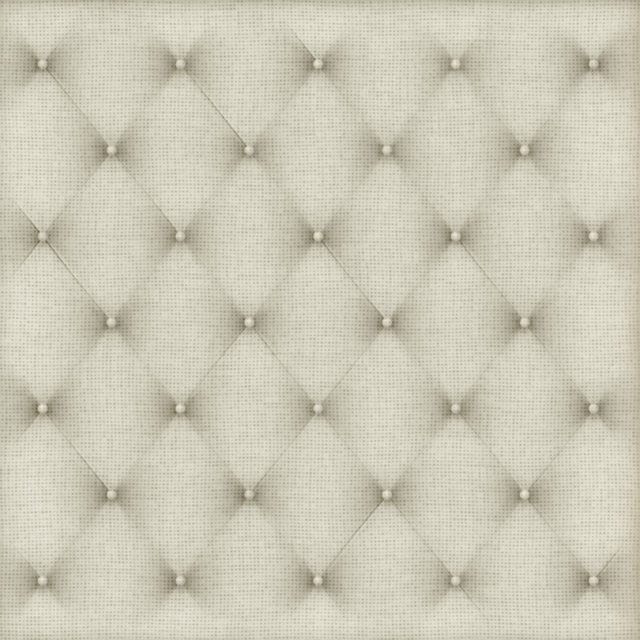
This texture is drawn by a WebGL 2 fragment shader. Its source:

```glsl
#version 300 es
precision highp float;
// Button-tufted linen upholstery with diamond puffs, pinched folds and aged edges.
uniform vec2 u_resolution;
out vec4 outColor;

const vec2 PITCH = vec2(0.2152, 0.2691);   // spacing of buttons within a row and between full rows
const vec2 FIRST = vec2(0.0668, 0.0924);   // lower left button
const float TAU = 6.28318;

float hash(vec2 p) {
  vec3 q = fract(vec3(p.xyx) * 0.1031);
  q += dot(q, q.yzx + 33.33);
  return fract((q.x + q.y) * q.z);
}

// Slow uneven tone from layered sines, about -1 to 1
float mottle(vec2 p) {
  float sum = 0.0, amp = 0.5;
  for (int i = 0; i < 4; i++) {
    sum += amp * sin(p.x + 1.7 * sin(p.y * 0.8)) * sin(p.y + 1.3 * sin(p.x * 0.7));
    p = mat2(1.5, 1.1, -1.1, 1.5) * p + 2.3;
    amp *= 0.6;
  }
  return sum;
}

// Darkness of plain-woven threads: square gaps, grooves on both axes and fibre grain
float weave(vec2 uv) {
  vec2 w = uv * vec2(170.0, 178.0);
  w += 0.22 * vec2(sin(uv.y * 31.0 + 2.0 * sin(uv.x * 5.0)), sin(uv.x * 23.0 + 2.0 * sin(uv.y * 7.0)));
  vec2 thread = floor(w);
  vec2 groove = 0.5 - 0.5 * cos(TAU * w);
  float uneven = hash(thread);
  float weft = hash(vec2(floor(w.x / 7.0), thread.y + 71.0));
  float warp = hash(vec2(thread.x + 13.0, floor(w.y / 7.0)));
  float grain = hash(floor(w * 2.0) + 7.0);
  float pattern = groove.x * groove.y * (0.06 + 0.20 * uneven);
  pattern += 0.035 * groove.y * (0.4 + weft) + 0.02 * groove.x * (0.4 + warp);
  pattern += 0.03 * (weft - 0.5) + 0.03 * (warp - 0.5) + 0.05 * (grain - 0.5);
  return mix(0.065, pattern, 1.0 - smoothstep(0.5, 0.9, 178.0 / u_resolution.y));
}

// Thin fold along one seam: signed distance, position along it, segment id
float crease(float d, float along, vec2 id, float chance) {
  float strength = smoothstep(1.0 - chance, 1.05, hash(id + 17.0)) + 0.12;
  float fade = 0.3 + 0.7 * smoothstep(0.0, 0.7, abs(along - hash(id + 5.0)));
  d += 0.003 * sin(along * 3.14159) * (hash(id + 41.0) - 0.5);
  float fold = exp(-pow(d / 0.0014, 2.0)) - 0.35 * exp(-pow((d - 0.0032) / 0.0018, 2.0));
  return 0.3 * strength * fade * fold;
}

void main() {
  vec2 uv = gl_FragCoord.xy / u_resolution;
  float px = 1.0 / u_resolution.y;
  vec2 p = (uv - FIRST) / PITCH;
  vec2 diag = vec2(p.x + p.y, p.x - p.y);   // every button lies on an integer pair
  vec2 nearest = round(diag);
  vec2 seam = (diag - nearest) / length(1.0 / PITCH);

  // Soft valleys and sharp folds along the diagonals, released beyond the outer buttons
  vec2 beyond = max(max(-p, p - vec2(4.0, 3.0)), 0.0);
  float held = 1.0 - smoothstep(0.0, 0.3, max(beyond.x, beyond.y));
  float valley = 0.09 * exp(-abs(seam.x) / 0.016) + 0.09 * exp(-abs(seam.y) / 0.016);
  valley += crease(seam.x, fract(diag.y), vec2(nearest.x, floor(diag.y)), 0.65);
  valley += crease(seam.y, fract(diag.x), vec2(nearest.y, floor(diag.x)) + 90.0, 0.5);
  float shade = held * valley;

  // Pinched shadows: wide wedges left and right of each button
  vec2 toButton = vec2(1.0);
  float buttonTone = 0.0;
  for (int j = -1; j <= 1; j++) {
    for (int i = -1; i <= 1; i++) {
      vec2 id = nearest + vec2(i, j);
      vec2 site = 0.5 * vec2(id.x + id.y, id.x - id.y);
      if (any(lessThan(site, vec2(-0.1))) || any(greaterThan(site, vec2(4.1, 3.1)))) continue;
      vec2 v = uv - (FIRST + site * PITCH);
      float r = length(v);
      float wedge = smoothstep(0.35, 0.82, abs(v.x) / (r + 0.001));
      float side = v.x < 0.0 ? 1.1 : 0.9;
      shade += (0.85 + 0.3 * hash(id + 3.0)) * (0.2 + 0.36 * wedge * side) * exp(-r / (0.019 + 0.019 * wedge));
      shade += 0.22 * exp(-dot(v + vec2(0.0, 0.007), v + vec2(0.0, 0.007)) / 0.00009);
      if (r < length(toButton)) {
        toButton = v;
        buttonTone = hash(id + 29.0);
      }
    }
  }

  // Cloth, uneven tone and darkened borders
  shade += weave(uv) + 0.018 * mottle(uv * 21.0);
  vec2 rim = min(uv, 1.0 - uv);
  shade += 0.14 * exp(-rim.x / 0.015) + 0.16 * exp(-rim.y / 0.014);
  shade += 0.14 * exp(-(1.0 - uv.y) / 0.012);
  vec3 linen = mix(vec3(0.905, 0.893, 0.835), vec3(0.40, 0.375, 0.27), clamp(shade, 0.0, 0.95));
  float stain = exp(-(1.0 - uv.x) / 0.018) * (0.6 + 0.4 * mottle(uv * 9.0 + 4.0));
  linen = mix(linen, vec3(0.66, 0.57, 0.43), 0.4 * clamp(stain, 0.0, 1.0));

  // Covered buttons, lit from the upper left
  float radius = 0.0078;
  vec2 n = toButton / radius;
  float light = 0.82 + 0.07 * dot(n, vec2(-0.5, 0.8)) - 0.09 * dot(n, n) + 0.04 * buttonTone;
  light += 0.06 * exp(-4.0 * dot(n - vec2(-0.2, 0.3), n - vec2(-0.2, 0.3)));
  light -= 0.4 * weave(uv);
  vec3 button = light * vec3(1.0, 0.98, 0.89);
  float cover = 1.0 - smoothstep(radius - px, radius + px, length(toButton));
  outColor = vec4(mix(linen, button, cover), 1.0);
}
```
